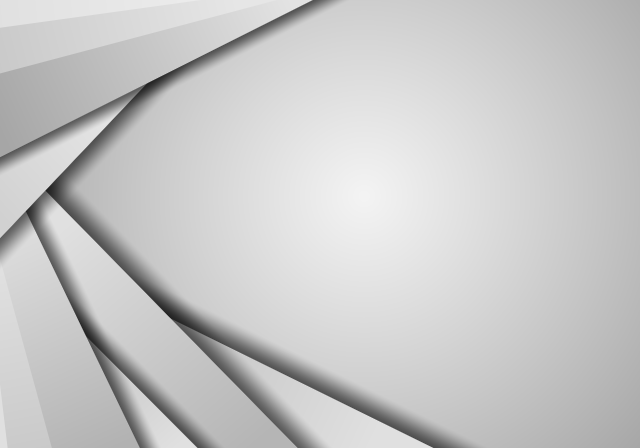
Reproduce this background procedurally as a WebGL 1 fragment shader.

```glsl
precision highp float;
// Grey layered paper panels with soft shadows over a radially lit backdrop.

uniform vec2 u_resolution;

const float ASPECT = 1.432;

// Signed distance to the line top -> bottom, positive on its right-hand side on screen.
float lineDistance(vec2 p, vec2 top, vec2 bottom) {
    vec2 dir = normalize(bottom - top);
    return dot(p - top, vec2(-dir.y, dir.x));
}

// Antialiased coverage of the inner side of an edge.
float coverage(float dist) {
    return clamp(0.5 - dist * u_resolution.y, 0.0, 1.0);
}

// Linear tone from one point to another.
float ramp(vec2 p, vec2 from, vec2 to, float toneFrom, float toneTo) {
    vec2 axis = to - from;
    float t = clamp(dot(p - from, axis) / dot(axis, axis), 0.0, 1.0);
    return mix(toneFrom, toneTo, t);
}

// Drops a shadow past the edge, then lays the panel over what is below.
float layPanel(float below, float tone, float dist, float width, float strength) {
    float fade = clamp(1.0 - max(dist, 0.0) / width, 0.0, 1.0);
    float shadow = strength * mix(fade, fade * fade * (3.0 - 2.0 * fade), 0.6);
    return mix(below * (1.0 - shadow), tone, coverage(dist));
}

float backdrop(vec2 p) {
    float r = distance(p, vec2(0.815, 0.562));
    return 0.955 - 0.32 * r - 0.05 * r * r;
}

// Top panel: three fanned bands.
float topTone(vec2 p) {
    float low = ramp(p, vec2(0.0, 0.70), vec2(0.65, 1.0), 0.65, 0.89);
    float middle = ramp(p, vec2(0.0, 0.86), vec2(0.52, 1.0), 0.79, 0.90);
    float high = ramp(p, vec2(0.0, 0.96), vec2(0.40, 1.0), 0.88, 0.92);
    float tone = mix(low, middle, coverage(lineDistance(p, vec2(0.62, 1.0), vec2(0.0, 0.836))));
    return mix(tone, high, coverage(lineDistance(p, vec2(0.45, 1.0), vec2(0.0, 0.938))));
}

// Lower left panel: three fanned bands.
float leftTone(vec2 p) {
    float right = ramp(p, vec2(0.03, 0.48), vec2(0.24, 0.0), 0.87, 0.70);
    float middle = ramp(p, vec2(0.0, 0.40), vec2(0.08, 0.0), 0.88, 0.79);
    float tone = mix(right, middle, coverage(lineDistance(p, vec2(0.0, 0.422), vec2(0.116, 0.0))));
    return mix(tone, 0.88, coverage(lineDistance(p, vec2(0.0, 0.142), vec2(0.017, 0.0))));
}

void main() {
    vec2 p = gl_FragCoord.xy / u_resolution * vec2(ASPECT, 1.0);

    // Panel edges, each given from its upper to its lower end.
    float outerEdge = lineDistance(p, vec2(0.382, 0.289), vec2(0.970, 0.0));
    float broadEdge = lineDistance(p, vec2(0.103, 0.573), vec2(0.666, 0.0));
    float wedgeEdge = lineDistance(p, vec2(0.194, 0.248), vec2(0.442, 0.0));
    float leftEdge = lineDistance(p, vec2(0.058, 0.528), vec2(0.313, 0.0));
    float foldEdge = lineDistance(p, vec2(0.332, 0.817), vec2(0.0, 0.468));
    float topEdge = lineDistance(p, vec2(0.700, 1.0), vec2(0.0, 0.649));

    // Panel tones.
    float outerTone = ramp(p, vec2(0.45, 0.22), vec2(0.85, 0.03), 0.78, 0.88);
    float broadTone = ramp(p, vec2(0.14, 0.50), vec2(0.56, 0.0), 0.88, 0.71);
    float wedgeTone = ramp(p, vec2(0.22, 0.20), vec2(0.40, 0.0), 0.78, 0.88);
    float foldTone = ramp(p, vec2(0.0, 0.52), vec2(0.25, 0.75), 0.82, 0.90);

    // Stack from the lowest panel to the highest.
    float tone = backdrop(p);
    tone = layPanel(tone, outerTone, outerEdge, 0.055, 0.60);
    tone = layPanel(tone, broadTone, broadEdge, 0.057, 0.58);
    tone = layPanel(tone, wedgeTone, wedgeEdge, 0.045, 0.60);
    tone = layPanel(tone, leftTone(p), leftEdge, 0.044, 0.60);
    tone = layPanel(tone, foldTone, foldEdge, 0.050, 0.58);
    tone = layPanel(tone, topTone(p), topEdge, 0.038, 0.60);

    gl_FragColor = vec4(vec3(tone), 1.0);
}
```
